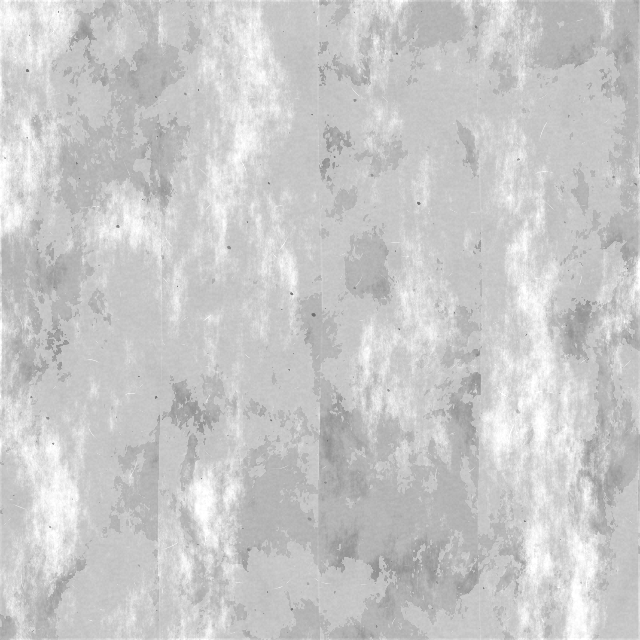
Write a three.js fragment shader that draws this texture.

```glsl
// Weathered grey plaster panels with ragged stains, vertical whitewash streaks, specks and scratches
#define PANELS 4.0
#define BASE_TONE 0.782
#define STAIN_TONE 0.712
#define WASH_TONE 0.99
#define STAIN_LEVEL 0.535
#define WASH_START 0.472
#define WASH_FULL 0.685
#define GRIME_DEPTH 0.13
#define GRAIN_DEPTH 0.085
#define SPECK_CELLS 30.0
#define SCRATCH_CELLS 17.0

varying vec2 vUv;

float hash(vec2 p) {
  vec3 q = fract(vec3(p.xyx) * 0.1031);
  q += dot(q, q.yzx + 33.33);
  return fract((q.x + q.y) * q.z);
}

float noise(vec2 p) {
  vec2 cell = floor(p);
  vec2 f = fract(p);
  f = f * f * (3.0 - 2.0 * f);
  float low = mix(hash(cell), hash(cell + vec2(1.0, 0.0)), f.x);
  float high = mix(hash(cell + vec2(0.0, 1.0)), hash(cell + 1.0), f.x);
  return mix(low, high, f.y);
}

// Layered noise, normalised to 0..1; a higher gain gives rougher detail
float fbm(vec2 p, float gain) {
  float sum = 0.0;
  float total = 0.0;
  float weight = 1.0;
  for (int i = 0; i < 6; i++) {
    sum += weight * noise(p);
    total += weight;
    weight *= gain;
    p = p * 2.03 + vec2(17.3, 9.1);
  }
  return sum / total;
}

// Small dark specks of uneven size, one chance per cell
float specks(vec2 p) {
  vec2 g = p * SPECK_CELLS;
  vec2 cell = floor(g);
  vec2 centre = 0.2 + 0.6 * vec2(hash(cell + 3.7), hash(cell + 8.2));
  float size = hash(cell + 51.0);
  float radius = mix(0.02, 0.10, size * size * size * size);
  vec2 d = fract(g) - centre;
  d.x += 0.8 * d.y * (size - 0.5);
  d += 0.05 * (noise(p * 260.0) - 0.5);
  float disc = 1.0 - smoothstep(radius * 0.6, radius + 0.02, length(d));
  return disc * step(0.86, hash(cell + 27.0)) * mix(0.25, 1.0, hash(cell + 71.0));
}

// Hair-thin, broken, curved scratches at random angles
float scratches(vec2 p) {
  vec2 g = p * SCRATCH_CELLS;
  vec2 cell = floor(g);
  float angle = 6.2832 * hash(cell + 5.0);
  vec2 axis = vec2(cos(angle), sin(angle));
  vec2 d = fract(g) - 0.5 - 0.2 * (vec2(hash(cell + 11.0), hash(cell + 19.0)) - 0.5);
  float along = dot(d, axis);
  float across = dot(d, vec2(-axis.y, axis.x)) + along * along * 2.0 * (hash(cell + 31.0) - 0.5);
  float reach = mix(0.06, 0.36, hash(cell + 43.0));
  float line = 1.0 - smoothstep(0.003, 0.019, abs(across));
  float ends = 1.0 - smoothstep(reach * 0.4, reach, abs(along));
  return line * ends * step(0.72, hash(cell + 61.0)) * smoothstep(0.15, 0.6, noise(p * 140.0));
}

void main() {
  vec2 p = vUv;
  vec2 warped = p + 0.010 * vec2(sin(p.y * 23.0 + p.x * 9.0), sin(p.x * 31.0 - p.y * 13.0));

  // Panel seams shift the stain level on each side
  float panelX = p.x * PANELS + 0.012 * sin(p.y * 9.0);
  float seamDistance = abs(fract(panelX + 0.5) - 0.5) / PANELS;
  float side = floor(panelX * 2.0);
  float sideShift = 0.36 * (noise(vec2(side * 7.0 + 0.5, p.y * 4.0)) - 0.5);
  sideShift *= exp(-seamDistance * 24.0);

  // Crisp, crumbling stains gathered into loose clouds
  float stainField = 0.7 * fbm(warped * vec2(14.0, 10.5) + 4.0, 0.74);
  stainField += 0.3 * noise(warped * vec2(5.0, 4.0) + 52.0) + sideShift;
  float stain = smoothstep(STAIN_LEVEL - 0.007, STAIN_LEVEL + 0.007, stainField);
  float tone = mix(BASE_TONE, STAIN_TONE, stain);

  // Soft grime, strongest inside the stains
  float streak = fbm(p * vec2(70.0, 9.0) + 37.0, 0.7);
  float crumble = fbm(p * vec2(38.0, 26.0) + 13.0, 0.85);
  float grimeField = 0.6 * fbm(warped * vec2(13.0, 9.0) + 71.0, 0.65);
  grimeField += 0.15 * streak + 0.25 * crumble;
  float grime = smoothstep(0.485, 0.66, grimeField + 0.4 * sideShift);
  tone -= GRIME_DEPTH * grime * mix(0.25, 1.0, stain);

  // Whitewash pulled downwards, broken up by streaks and crumbs
  float washField = 0.5 * fbm(warped * vec2(12.0, 4.8) + 23.0, 0.62);
  washField += 0.1 * noise(p * vec2(9.0, 1.5) + 83.0);
  washField += 0.17 * streak + 0.23 * crumble;
  float wash = smoothstep(WASH_START, WASH_FULL, washField - 0.2 * sideShift);
  tone = mix(tone, WASH_TONE, wash);

  // Paper-like relief and fine grain
  vec2 slanted = vec2(p.x + 0.4 * p.y, p.y - 0.4 * p.x) * vec2(110.0, 210.0);
  float relief = noise(slanted) - noise(slanted + 0.5);
  tone += GRAIN_DEPTH * (0.22 * relief + 0.6 * (crumble - 0.5));
  tone += GRAIN_DEPTH * 0.4 * (noise(p * 430.0) - 0.5);

  // Fine marks, faint seam lines and worn outer edges
  tone += 0.11 * scratches(p) + 0.08 * scratches(p * 1.7 + 5.3);
  tone = mix(tone, 0.38, 0.85 * specks(p));
  float seamLine = 1.0 - smoothstep(0.0005, 0.0025, seamDistance);
  tone += 0.03 * seamLine * smoothstep(0.45, 0.75, noise(vec2(side, p.y * 14.0)));
  vec2 border = min(p, 1.0 - p);
  tone += 0.1 * (1.0 - smoothstep(0.001, 0.004, min(border.x, border.y))) * streak;

  gl_FragColor = vec4(vec3(clamp(tone, 0.0, 1.0)), 1.0);
}
```
